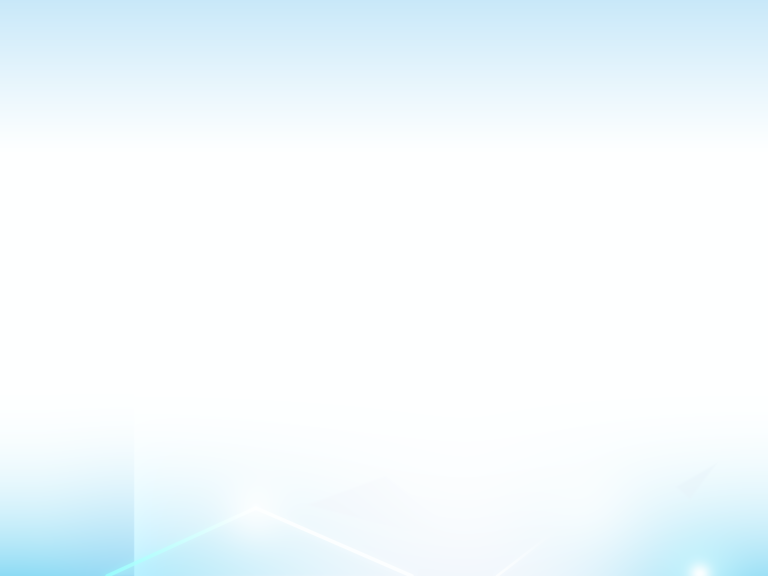
A Shadertoy shader for this background:

```glsl
// Pale sky-blue backdrop: soft top band, cyan lower corners, thin light rays and glows.

// Distance to segment a-b in x, position along it (0 to 1) in y.
vec2 segment(vec2 p, vec2 a, vec2 b) {
    vec2 ab = b - a;
    float along = clamp(dot(p - a, ab) / dot(ab, ab), 0.0, 1.0);
    return vec2(length(p - a - ab * along), along);
}

// Thin bright core with a faint halo.
float ray(float dist, float width) {
    float edge = 0.7 / iResolution.y;
    return 0.75 * (1.0 - smoothstep(width - edge, width + edge, dist))
         + 0.25 * exp(-dist * dist / (9.0 * width * width));
}

// Signed edge test: positive to the left of a-b.
float side(vec2 p, vec2 a, vec2 b) {
    vec2 d = normalize(b - a);
    return d.x * (p.y - a.y) - d.y * (p.x - a.x);
}

// Soft-edged triangle, corners counter-clockwise.
float facet(vec2 p, vec2 a, vec2 b, vec2 c) {
    float inside = min(side(p, a, b), min(side(p, b, c), side(p, c, a)));
    return smoothstep(-0.002, 0.004, inside);
}

float glow(vec2 p, vec2 center, float radius) {
    vec2 d = (p - center) / radius;
    return exp(-dot(d, d));
}

void mainImage(out vec4 fragColor, in vec2 fragCoord) {
    vec2 p = fragCoord / iResolution.y;
    float pixel = 1.0 / iResolution.y;
    vec3 white = vec3(0.995, 1.0, 1.0);

    // Top band
    float sky = clamp((p.y - 0.735) / 0.265, 0.0, 1.0);
    vec3 color = mix(white, vec3(0.785, 0.910, 0.975), pow(sky, 1.1));

    // Blue rising from the lower corners, nearly clear in the middle
    float left = 1.0 - smoothstep(0.02, 0.82, p.x);
    float right = smoothstep(0.80, 1.32, p.x);
    float rise = pow(clamp(1.0 - p.y / 0.34, 0.0, 1.0), 2.4);
    color = mix(color, vec3(0.53, 0.85, 0.955), rise * (0.95 * left + 0.82 * right));
    color = mix(color, vec3(0.93, 0.955, 0.985), 0.7 * rise * (1.0 - left) * (1.0 - right));

    // Vertical pane edge, with a deeper blue on its left
    float paneEdge = 0.233;
    float pane = 1.0 - smoothstep(paneEdge - pixel, paneEdge + pixel, p.x);
    float paneShade = pane * smoothstep(0.05, paneEdge, p.x);
    color = mix(color, vec3(0.52, 0.79, 0.94), 0.36 * rise * paneShade);
    color += 0.06 * (1.0 - pane) * rise * exp(-(p.x - paneEdge) / 0.04);

    // Tinted wedge beneath the two rays
    vec2 peak = vec2(0.444, 0.118);
    vec2 leftFoot = vec2(0.186, 0.0);
    vec2 rightFoot = vec2(0.715, 0.0);
    float wedge = facet(p, leftFoot, rightFoot, peak);
    color = mix(color, vec3(0.70, 0.94, 0.98), 0.35 * wedge * (1.0 - smoothstep(0.0, 0.11, p.y)) * left);

    // Faint facets
    float wide = facet(p, vec2(0.53, 0.123), vec2(0.83, 0.045), vec2(0.67, 0.175));
    float small = facet(p, vec2(1.172, 0.155), vec2(1.198, 0.132), vec2(1.247, 0.198));
    color = mix(color, vec3(0.945, 0.955, 0.98), 0.35 * wide * (1.0 - smoothstep(0.55, 0.80, p.x)));
    color = mix(color, vec3(0.90, 0.945, 0.975), 0.4 * small);

    // Light rays
    vec2 leftRay = segment(p, leftFoot, peak);
    vec2 rightRay = segment(p, peak, rightFoot);
    vec2 farRay = segment(p, vec2(0.863, 0.0), vec2(0.965, 0.079));
    vec3 leftTint = mix(vec3(0.60, 1.0, 0.99), white, leftRay.y);
    color = mix(color, leftTint, 0.9 * ray(leftRay.x, 0.0032));
    color = mix(color, white, 0.9 * ray(rightRay.x, 0.0032));
    color = mix(color, white, 0.8 * ray(farRay.x, 0.0022) * (1.0 - farRay.y));

    // Glows at the peak, the middle and the lower right
    vec2 spark = vec2(1.215, 0.003);
    color = mix(color, white, 0.70 * glow(p, peak, 0.055));
    color = mix(color, white, 0.45 * glow(p, vec2(1.02, 0.13), 0.08));
    color = mix(color, vec3(0.80, 0.98, 1.0), 0.55 * glow(p, spark, 0.065));
    color = mix(color, white, 0.95 * glow(p, spark, 0.019));

    fragColor = vec4(clamp(color, 0.0, 1.0), 1.0);
}
```
